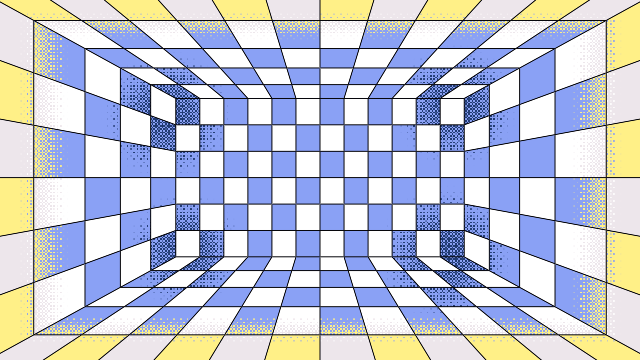
Reproduce this background procedurally as a Shadertoy shader.

```glsl
const vec3 WHITE = vec3(1.0);
const vec3 BLUE = vec3(0.54, 0.63, 0.96);
const vec3 YELLOW = vec3(1.0, 0.94, 0.53);
const vec3 LAVENDER = vec3(0.93, 0.90, 0.92);
const vec3 NAVY = vec3(0.13, 0.23, 0.45);
const vec3 INK = vec3(0.02, 0.02, 0.04);

// Lengths are fractions of the canvas height, measured from its centre
const vec2 VANISH = vec2(0.0, 0.0065);
const vec2 HALF_WALL = vec2(0.4005, 0.2200);
const vec2 TILES = vec2(12.0, 6.0);
const float LINE_HALF = 0.0014;
const float DOTS_HIGH = 216.0;
const float GLOW_START = 1.68;
const float GLOW_END = 2.15;
const float SHADE_MAX = 0.72;

// Perspective scale of each depth frame, back wall first
const float FRAMES[5] = float[5](1.0, 1.174, 1.385, 1.630, 1.985);
// Corner shadows: centre and radius
const vec3 SHADOWS[4] = vec3[4](
    vec3(-0.425, 0.180, 0.200), vec3(0.375, 0.205, 0.190),
    vec3(-0.375, -0.195, 0.180), vec3(0.350, -0.205, 0.210));

float bayer2(vec2 cell) {
    cell = floor(cell);
    return fract(cell.x * 0.5 + cell.y * cell.y * 0.75);
}

float bayer4(vec2 cell) {
    return bayer2(cell * 0.5) * 0.25 + bayer2(cell) + 0.03125;
}

// Ordered dither with a soft threshold
float dither(float amount, float threshold) {
    return smoothstep(-0.1, 0.1, amount - threshold);
}

void mainImage(out vec4 fragColor, in vec2 fragCoord) {
    vec2 canvas = (fragCoord - 0.5 * iResolution.xy) / iResolution.y;
    vec2 p = canvas - VANISH;
    float pixel = 1.0 / iResolution.y;

    // Project every surface of the room onto the back wall
    vec2 reach = abs(p) / HALF_WALL;
    float depth = max(reach.x, reach.y);
    vec2 wall = p / max(depth, 1.0);
    vec2 grid = (wall / HALF_WALL * 0.5 + 0.5) * TILES;
    vec2 tile = floor(grid);
    vec2 gap = abs(fract(grid + 0.5) - 0.5) * 2.0 * HALF_WALL / TILES;
    int axis = reach.x > reach.y ? 0 : 1;
    int across = 1 - axis;

    // Depth frames
    float ring = -1.0;
    float line = 1.0;
    for (int i = 0; i < 5; i++) {
        ring += step(FRAMES[i], depth);
        line = min(line, abs(depth - FRAMES[i]) * HALF_WALL[axis]);
    }

    // Tiles and radial lines on the side walls, grid on the back wall
    if (depth > 1.0) {
        float side = p[axis] > 0.0 ? 1.0 : -1.0;
        tile[axis] = side > 0.0 ? TILES[axis] + ring : -1.0 - ring;
        if (axis == 1) tile.y += side; // colours carry over these folds
        float slant = HALF_WALL[axis] / length(vec2(HALF_WALL[axis], wall[across]));
        line = min(line, gap[across] * depth * slant);
    } else {
        line = min(line, min(gap.x, gap.y));
    }
    bool isBlue = mod(tile.x + tile.y, 2.0) > 0.5;

    // Dithered corner shadows and warm outer rim
    float threshold = bayer4(fragCoord / iResolution.y * DOTS_HIGH);
    float shade = 0.0;
    for (int i = 0; i < 4; i++) {
        float away = length(canvas - SHADOWS[i].xy) / SHADOWS[i].z;
        shade = max(shade, SHADE_MAX * (1.0 - smoothstep(0.1, 1.0, away)));
    }
    float glow = dither(mix(-0.1, 1.1, smoothstep(GLOW_START, GLOW_END, depth)), threshold);
    vec3 color = isBlue ? mix(BLUE, YELLOW, glow) : mix(WHITE, LAVENDER, glow);
    if (isBlue) color = mix(color, NAVY, dither(shade - 0.08, threshold));

    // Ink lines
    float ink = 1.0 - smoothstep(LINE_HALF - 0.5 * pixel, LINE_HALF + 0.5 * pixel, line);
    fragColor = vec4(mix(color, INK, ink), 1.0);
}
```
